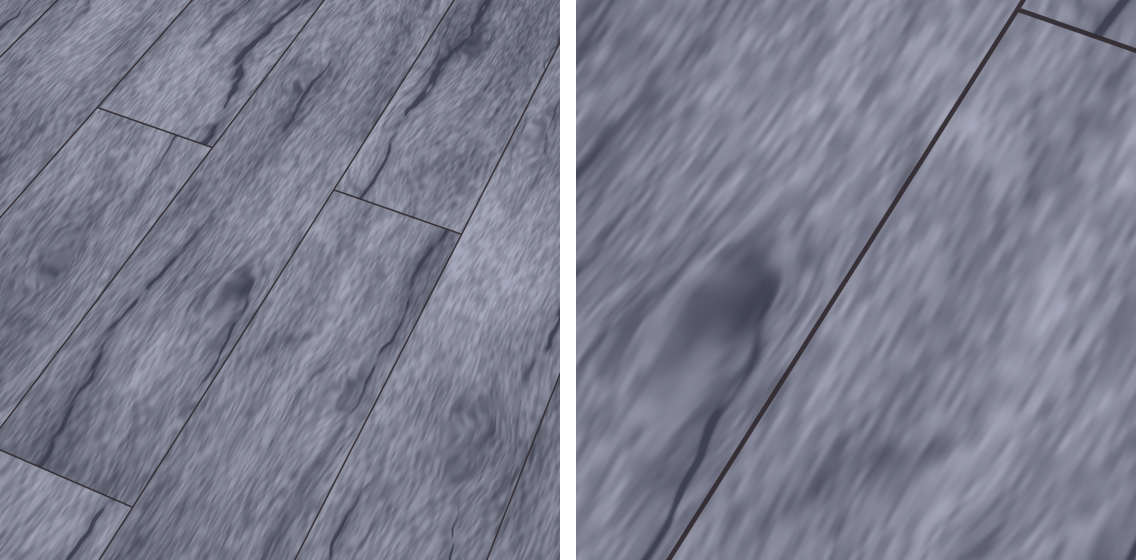
Left, the full canvas; right, a detail of the centre.
Write a WebGL 2 fragment shader that draws this texture.

```glsl
#version 300 es
precision highp float;
// Blue-grey wood plank floor in perspective, with half-length stagger, grain, knots and cracks.

uniform vec2 u_resolution;
out vec4 fragColor;

// Perspective: each vec3 is a line (a, b, c) acting on (x, y, 1)
const vec3 ACROSS = vec3(1.0, -0.7568, 0.1778);
const vec3 ALONG = vec3(0.348, 1.0, -0.8685);
const vec3 HORIZON = vec3(-0.0746, -1.0, 3.028);
const vec2 PLANK_SIZE = vec2(0.1178, 0.4746);
const float PLANK_ASPECT = 5.5;

const float SEAM_HALF_WIDTH = 0.0014;
const float TONE_VARIATION = 0.16;
const float VIGNETTE = 0.6;
const float CLOUD_STRENGTH = 0.95;
const float FIBRE_STRENGTH = 0.3;
const float PORE_STRENGTH = 0.55;
const int KNOTS = 2;
const int CRACKS = 2;

const vec3 LIGHT_WOOD = vec3(0.62, 0.63, 0.70);
const vec3 DARK_WOOD = vec3(0.34, 0.35, 0.41);
const vec3 CRACK_COLOR = vec3(0.22, 0.23, 0.30);
const vec3 SEAM_COLOR = vec3(0.19, 0.16, 0.18);

float hash(vec2 p) {
    vec3 q = fract(p.xyx * 0.1031);
    q += dot(q, q.yzx + 33.33);
    return fract((q.x + q.y) * q.z);
}

float noise(vec2 p) {
    vec2 i = floor(p), f = fract(p);
    f = f * f * (3.0 - 2.0 * f);
    vec2 e = vec2(1.0, 0.0);
    return mix(mix(hash(i), hash(i + e), f.x),
               mix(hash(i + e.yx), hash(i + e.xx), f.x), f.y);
}

float fbm(vec2 p) {
    float sum = 0.0, weight = 0.5;
    for (int i = 0; i < 4; i++) {
        sum += weight * noise(p);
        p = p * 2.03 + 17.0;
        weight *= 0.5;
    }
    return sum / 0.9375;
}

// Canvas distance to the line where a floor coordinate equals value
float lineDistance(vec3 axis, float value, vec3 point) {
    vec3 line = axis - value * HORIZON;
    return abs(dot(line, point)) / length(line.xy);
}

// Long wandering cracks with ragged edges, each with a soft dark halo
float crackMask(vec2 wood, vec2 plank) {
    float mask = 0.0;
    for (int i = 0; i < CRACKS; i++) {
        float k = float(i);
        float seed = 60.0 * hash(plank + 21.0 + 9.0 * k);
        float path = mix(0.27, 0.8, k) + 0.15 * (hash(plank + 5.0 * k + 51.0) - 0.5)
            + 0.26 * (noise(vec2(wood.y * 0.9, seed)) - 0.5)
            + 0.08 * (noise(vec2(wood.y * 3.0, seed + 3.0)) - 0.5)
            + 0.03 * (noise(vec2(wood.y * 11.0, seed + 5.0)) - 0.5);
        float swell = noise(vec2(wood.y * 2.5, seed + 7.0));
        float width = 0.006 + 0.035 * swell * swell;
        float strength = smoothstep(0.3, 0.65, noise(vec2(wood.y * 0.8, seed + 11.0)));
        float d = wood.x - path;
        float ragged = smoothstep(0.1, 0.6, noise(wood * vec2(45.0, 7.0) + seed));
        float halo = 0.32 * exp(-d * d / 0.006) * (0.4 + 0.9 * swell);
        mask += strength * (ragged * exp(-d * d / (width * width)) + halo);
    }
    return mask;
}

vec3 woodColor(vec2 wood, vec2 plank, float lighting) {
    vec2 seed = 40.0 * vec2(hash(plank + 31.0), hash(plank + 77.0));
    vec2 flow = wood;
    float knot = 0.0;
    // Knots spread the grain around them
    for (int i = 0; i < KNOTS; i++) {
        vec2 id = plank + 13.0 * float(i) + 101.0;
        vec2 center = vec2(0.2 + 0.6 * hash(id),
            PLANK_ASPECT * (float(i) + 0.2 + 0.6 * hash(id + 40.0)) / float(KNOTS));
        vec2 d = (wood - center) * vec2(5.5, 3.0);
        d += 0.9 * (vec2(noise(wood * 4.0 + seed), noise(wood * 4.0 + seed + 9.0)) - 0.5);
        float core = exp(-dot(d, d));
        knot += core * (0.4 + 0.6 * hash(id + 63.0));
        flow.x -= 0.12 * d.x * core;
    }
    flow.x += 0.2 * (noise(wood * vec2(1.5, 0.9) + seed) - 0.5);

    // Clouds, broad bands, fibres and pores
    float shade = 0.69 + lighting + TONE_VARIATION * (hash(plank + 9.0) - 0.5);
    shade += CLOUD_STRENGTH * (fbm(flow * vec2(2.2, 0.75) + seed) - 0.5);
    shade += 0.2 * (noise(flow * vec2(9.0, 0.8) + seed) - 0.5);
    shade += FIBRE_STRENGTH * (noise(flow * vec2(40.0, 7.0) + seed) - 0.5);
    shade += PORE_STRENGTH * (noise(flow * vec2(72.0, 15.0) + seed) - 0.5);
    shade -= 0.35 * knot;

    // Thin growth lines, fading in and out
    float contour = abs(fract(3.0 * noise(flow * vec2(3.0, 0.5) + seed + 5.0)) - 0.5);
    float fade = smoothstep(0.45, 0.75, noise(flow * vec2(4.0, 1.2) + seed + 15.0));
    shade -= 0.3 * fade * (1.0 - smoothstep(0.0, 0.1, contour));

    float streaks = smoothstep(0.5, 0.72, noise(flow * vec2(20.0, 4.0) + seed));
    float cracks = crackMask(wood, plank) + 0.8 * knot * streaks;
    vec3 color = mix(DARK_WOOD, LIGHT_WOOD, clamp(shade, -0.15, 1.1));
    return mix(color, CRACK_COLOR, clamp(cracks, 0.0, 0.9));
}

void main() {
    vec2 uv = gl_FragCoord.xy / u_resolution;
    vec3 point = vec3(uv, 1.0);

    // Canvas to staggered plank cells
    vec2 grid = vec2(dot(ACROSS, point), dot(ALONG, point)) / (dot(HORIZON, point) * PLANK_SIZE);
    float stagger = 0.5 - 0.5 * mod(floor(grid.x), 2.0);
    vec2 cell = grid + vec2(0.0, stagger);
    vec2 center = uv - vec2(0.47, 0.55);
    vec3 color = woodColor(fract(cell) * vec2(1.0, PLANK_ASPECT), floor(cell),
                           -VIGNETTE * dot(center, center));

    // Dark seams along the rows and across the plank ends
    vec2 seam = (floor(cell + 0.5) - vec2(0.0, stagger)) * PLANK_SIZE;
    float d = min(lineDistance(ACROSS, seam.x, point), lineDistance(ALONG, seam.y, point));
    float blur = 0.7 / min(u_resolution.x, u_resolution.y);
    float edge = 1.0 - smoothstep(SEAM_HALF_WIDTH - blur, SEAM_HALF_WIDTH + blur, d);
    fragColor = vec4(mix(color, SEAM_COLOR, 0.92 * edge), 1.0);
}
```
